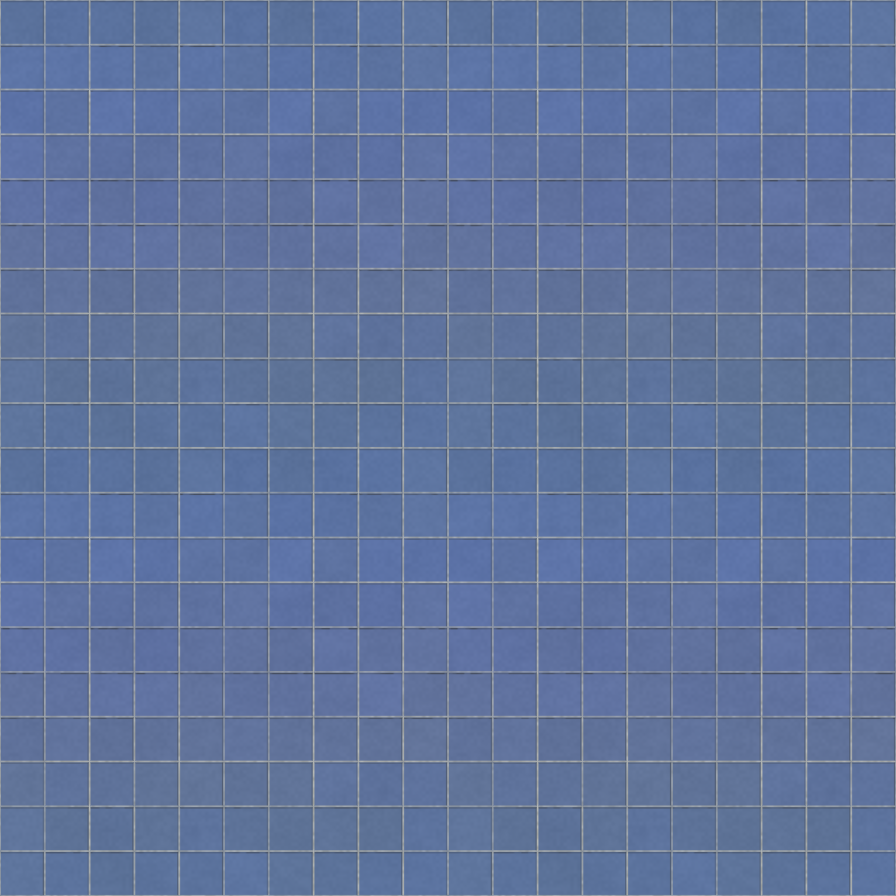
Reproduce this texture procedurally as a Shadertoy shader.

```glsl
// Blue glazed square tiles, 20 by 20, with thin pale grout and worn dark edges.
// Joints are box-filtered bands; tints, grain and wear come from hashes and
// layered sines that wrap every 10 tiles, so the canvas repeats without a seam.

const float TAU = 6.2831853;

float hash(vec2 p) {
    vec3 q = fract(vec3(p.xyx) * vec3(0.1031, 0.1030, 0.0973));
    q += dot(q, q.yzx + 33.33);
    return fract((q.x + q.y) * q.z);
}

// Hash of a tile or joint cell, wrapping every 10 cells
float cellHash(vec2 cell, float seed) {
    return hash(mod(cell, 10.0) + seed);
}

// Smooth value noise from -0.5 to 0.5 with a whole number of cells per wrap
float grain(vec2 p, vec2 wrap) {
    vec2 i = floor(p);
    vec2 f = fract(p);
    f *= f * (3.0 - 2.0 * f);
    float low = mix(hash(mod(i, wrap)), hash(mod(i + vec2(1, 0), wrap)), f.x);
    float high = mix(hash(mod(i + vec2(0, 1), wrap)), hash(mod(i + 1.0, wrap)), f.x);
    return mix(low, high, f.y) - 0.5;
}

// Share of a filter of width w around d that lies between a and b
float band(float d, float a, float b, float w) {
    return (clamp(d + 0.5 * w, a, b) - clamp(d - 0.5 * w, a, b)) / w;
}

// Broad clouds: layered sines with whole cycles per 10 tiles
float clouds(vec2 p) {
    vec2 a = p * TAU / 10.0;
    return 0.6 * sin(a.x * 2.0 + 1.5 * sin(a.y * 2.0)) * sin(a.y * 2.0 + sin(a.x))
         + 0.4 * sin(a.x * 5.0 + 2.0 * sin(a.y * 3.0)) * sin(a.y * 6.0 + sin(a.x * 4.0));
}

void mainImage(out vec4 fragColor, in vec2 fragCoord) {
    vec2 p = 20.0 * fragCoord / iResolution.xy;
    float blur = max(20.0 / min(iResolution.x, iResolution.y), 0.025);
    vec2 tile = floor(p);
    vec2 joint = floor(p + 0.5);
    vec2 d = p - joint;

    // Glaze: rows drift from vivid blue to greyish violet, tiles differ a little
    float row = (mod(tile.y, 10.0) + 0.5) * TAU / 10.0;
    vec3 color = vec3(0.368, 0.449, 0.623);
    color += vec3(-0.001, -0.001, 0.020) * cos(row - 4.5);
    color += vec3(0.010, -0.002, 0.0) * cos(row - 2.8);
    color += vec3(-0.004, 0.002, 0.030) * (cellHash(tile, 3.0) - 0.5);
    color += 0.016 * (cellHash(tile, 17.0) - 0.5);

    // Clouding and fine grain of the glaze
    float speck = grain(p * 13.0, vec2(130.0));
    color += vec3(0.007, 0.008, 0.011) * clouds(p);
    color += vec3(0.018, 0.018, 0.020) * speck;
    color += 0.012 * grain(p * vec2(3.0, 6.0), vec2(30.0, 60.0));

    // Wear: whole lines differ, then single joint segments
    float rowWear = cellHash(vec2(4.0, joint.y), 5.0);
    float columnWear = cellHash(vec2(joint.x, 7.0), 29.0);
    float acrossWear = cellHash(vec2(tile.x, joint.y), 41.0);
    float uprightWear = cellHash(vec2(joint.x, tile.y), 67.0);
    float chips = smoothstep(-0.25, 0.2, grain(vec2(p.x * 7.0, joint.y), vec2(70.0, 10.0)));

    // Dark edges below the horizontal joints and left of the upright ones
    float under = band(d.y, -0.050, -0.014, blur);
    float beside = band(d.x, -0.046, -0.016, blur);
    float underDepth = 0.35 + 0.5 * chips * smoothstep(0.2, 0.9, 0.6 * rowWear + 0.4 * acrossWear);
    color = mix(color, vec3(0.25, 0.28, 0.34), under * underDepth);
    color = mix(color, vec3(0.28, 0.31, 0.36), beside * (0.25 + 0.35 * uprightWear));

    // Pale warm grout, some lines brighter than others
    float acrossLight = 0.80 - 0.25 * rowWear + 0.2 * (acrossWear - 0.5);
    float uprightLight = 0.54 + 0.38 * columnWear + 0.2 * (uprightWear - 0.5);
    float across = band(d.y, -0.016, 0.022, blur) * acrossLight;
    float upright = band(d.x, -0.018, 0.020, blur) * uprightLight;
    vec3 grout = vec3(0.672, 0.680, 0.660) + 0.12 * speck;
    color = mix(color, grout, max(across, upright));

    fragColor = vec4(color, 1.0);
}
```
